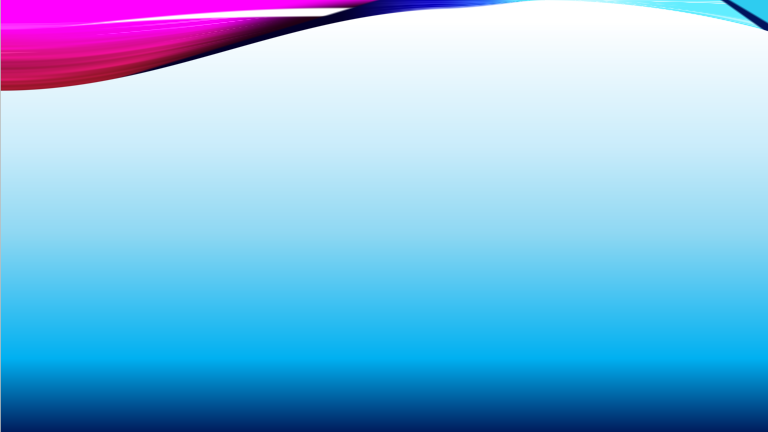
Reproduce this background procedurally as a WebGL 2 fragment shader.

```glsl
#version 300 es
precision highp float;

uniform vec2 u_resolution;
out vec4 fragColor;

const float PI = 3.14159265;
const vec3 WHITE = vec3(1.0);
const vec3 SKY = vec3(0.0, 0.69, 0.945);
const vec3 NAVY = vec3(0.0, 0.11, 0.36);
const vec3 MAGENTA = vec3(1.0, 0.0, 1.0);
const vec3 PINK = vec3(0.98, 0.08, 0.55);
const vec3 RED = vec3(0.72, 0.10, 0.20);
const vec3 MAROON = vec3(0.13, 0.0, 0.08);
const vec3 INK = vec3(0.01, 0.0, 0.16);
const vec3 BLUE = vec3(0.08, 0.05, 0.78);
const vec3 CYAN = vec3(0.38, 0.93, 1.0);

float hash(vec2 p) {
    return fract(sin(dot(p, vec2(127.1, 311.7))) * 43758.5453);
}

float noise(vec2 p) {
    vec2 i = floor(p), f = fract(p);
    f = f * f * (3.0 - 2.0 * f);
    float low = mix(hash(i), hash(i + vec2(1.0, 0.0)), f.x);
    float high = mix(hash(i + vec2(0.0, 1.0)), hash(i + 1.0), f.x);
    return mix(low, high, f.y);
}

// Long fine fibres running along a ribbon
float fibres(float along, float across) {
    return 0.6 * noise(vec2(along * 4.0, across * 17.0))
         + 0.4 * noise(vec2(along * 7.0 + 9.0, across * 41.0));
}

// Soft coverage of the side where d is negative
float cover(float d, float blur) {
    return 1.0 - smoothstep(-blur, blur, d);
}

float ramp(float a, float b, float t) {
    return clamp((t - a) / (b - a), 0.0, 1.0);
}

vec3 backdrop(float depth) {
    vec3 c = mix(WHITE, vec3(0.79, 0.925, 0.982), ramp(0.05, 0.34, depth));
    c = mix(c, vec3(0.56, 0.845, 0.95), ramp(0.34, 0.54, depth));
    c = mix(c, SKY, ramp(0.54, 0.83, depth));
    return mix(c, NAVY, ramp(0.83, 1.0, depth));
}

// Lower edges, measured down from the top
float leftEdge(float x) {
    float wave = 0.115 + 0.095 * cos(PI * x / 0.6);
    return wave * (1.0 - smoothstep(0.58, 0.71, x)) - 0.01 * step(0.71, x);
}

float rightEdge(float x) {
    return 0.072 * pow(max(x - 0.69, 0.0) / 0.31, 2.1) - 0.01 * step(x, 0.69);
}

vec3 warmRibbon(float x, float depth, float s, float blur) {
    float grain = fibres(x, s);
    vec3 c = mix(MAGENTA, PINK, smoothstep(0.22, 0.68, s + 0.12 * (grain - 0.5) - 0.5 * x));
    c = mix(c, RED, smoothstep(0.62, 1.0, s + 0.2 * (grain - 0.5)));
    c *= 1.0 - 0.3 * grain * smoothstep(0.25, 0.8, s);
    c = mix(c, vec3(0.45, 0.0, 0.58), smoothstep(0.27, 0.43, x) * smoothstep(0.15, 0.6, s));
    c = mix(c, MAROON, smoothstep(0.25, 0.46, x + 0.3 * (s - 0.5)));

    // Faint pale strands, then the tapering white highlight
    float strand = smoothstep(0.68, 0.9, fibres(x + 3.0, s * 1.5));
    c += 0.22 * strand * cover(abs(s - 0.45) - 0.25, 0.15) * cover(x - 0.35, 0.08);
    float bend = 1.0 - x / 0.45;
    float center = 0.028 + 0.05 * bend * bend;
    float halfWidth = 0.0005 + 0.009 * smoothstep(0.06, 0.42, x);
    float shine = cover(abs(depth - center) - halfWidth, blur + 0.001);
    return mix(c, WHITE, shine * smoothstep(0.05, 0.16, x));
}

vec3 blueRibbon(float x, float s) {
    vec3 c = mix(INK, BLUE, smoothstep(0.43, 0.57, x));
    c = mix(c, vec3(0.20, 0.42, 1.0), smoothstep(0.56, 0.64, x));
    c = mix(c, CYAN, smoothstep(0.62, 0.69, x));
    c += 0.22 * (fibres(x, s * 0.6) - 0.5) * smoothstep(0.46, 0.56, x);
    float lavender = smoothstep(0.65, 1.0, s) * smoothstep(0.49, 0.58, x);
    return mix(c, vec3(0.78, 0.82, 1.0), 0.75 * lavender);
}

vec3 cyanRibbon(float x, float depth, float s, float blur) {
    vec3 c = mix(vec3(0.82, 0.98, 1.0), CYAN, smoothstep(0.72, 0.90, x));
    c = mix(c, WHITE, 0.55 * smoothstep(0.45, 0.8, fibres(x, s * 0.7)));

    // Dark diagonal fold with a bright corner beyond it
    float fold = depth - 1.16 * (x - 0.944);
    c = mix(c, vec3(0.18, 0.80, 0.94), cover(fold, blur));
    float width = 0.006 + 0.10 * max(x - 0.944, 0.0);
    return mix(c, vec3(0.0, 0.08, 0.36), cover(abs(fold) - width, blur + 0.002));
}

void main() {
    vec2 uv = gl_FragCoord.xy / u_resolution;
    float x = uv.x, depth = 1.0 - uv.y;
    float blur = 0.8 / u_resolution.y;
    vec3 color = backdrop(depth);

    // Left ribbon turns from warm to blue across a slanted fold
    float left = leftEdge(x);
    float s = depth / max(left, 0.002);
    float turn = cover(0.492 - 1.86 * depth - x, 0.006);
    vec3 ribbon = mix(warmRibbon(x, depth, s, blur), blueRibbon(x, s), turn);
    color = mix(color, ribbon, cover(depth - left, blur));

    // Right ribbon
    float right = rightEdge(x);
    vec3 wing = cyanRibbon(x, depth, depth / max(right, 0.002), blur);
    color = mix(color, wing, cover(depth - right, blur));

    // Thin grey rim on the left side
    color = mix(color, vec3(0.74), 0.8 * cover(x - 0.0013, 0.0005));
    fragColor = vec4(clamp(color, 0.0, 1.0), 1.0);
}
```
